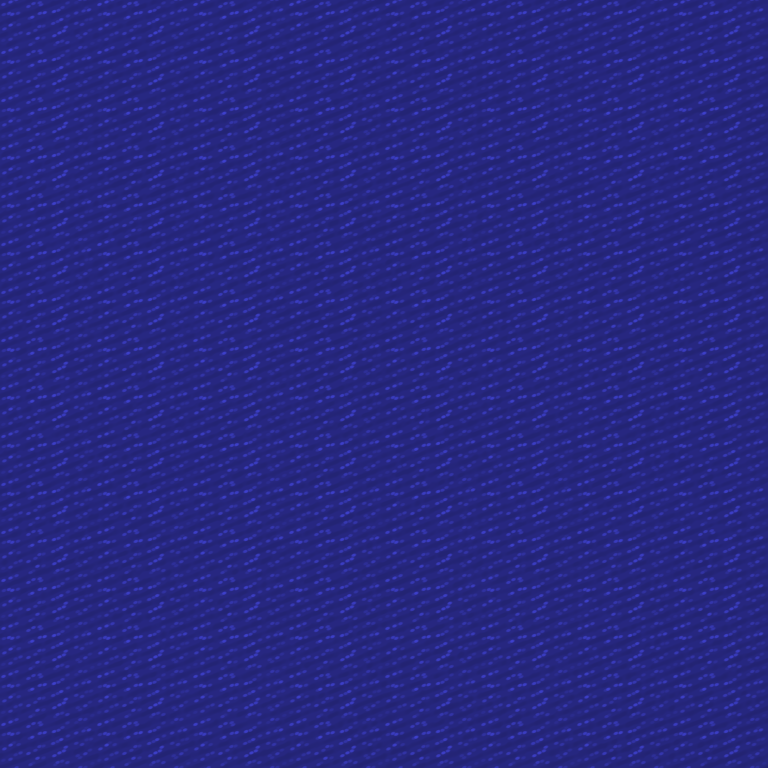
Reproduce this texture procedurally as a Shadertoy shader.

```glsl
// Dark blue twill cloth with low slanted ridges and small bright thread flecks.

#define COLUMNS 32.0
#define ROWS 64.0
#define ROWS_PER_COLUMN 0.75
#define REPEAT 4.0
#define FLECKS 4
#define FLECK_SIZE vec2(0.19, 0.125)
#define FLECK_SLOPE 0.22
#define WEAR 0.15
#define GROOVE_COLOR vec3(0.138, 0.140, 0.455)
#define CLOTH_COLOR vec3(0.152, 0.154, 0.505)
#define FLECK_COLOR vec3(0.245, 0.255, 0.810)

float hash(vec2 p) {
    return fract(sin(dot(p, vec2(127.1, 311.7))) * 43758.5453);
}

float valueNoise(vec2 p) {
    vec2 i = floor(p);
    vec2 f = fract(p);
    f = f * f * (3.0 - 2.0 * f);
    float low = mix(hash(i), hash(i + vec2(1.0, 0.0)), f.x);
    float high = mix(hash(i + vec2(0.0, 1.0)), hash(i + 1.0), f.x);
    return mix(low, high, f.y);
}

// Soft thread flecks of one cell; the layout recurs with every repeat.
float fleckMask(vec2 local, vec2 cell) {
    float climb = REPEAT * ROWS_PER_COLUMN * floor(cell.x / REPEAT);
    vec2 repeatId = mod(vec2(cell.x, cell.y + climb), REPEAT);
    float aspect = ROWS / COLUMNS;
    float mask = 0.0;
    for (int i = 0; i < FLECKS; i++) {
        vec2 seed = repeatId + float(i) * vec2(7.3, 13.7);
        float along = (float(i) + hash(seed)) / float(FLECKS);
        vec2 center = vec2(mix(0.14, 0.86, along),
                           mix(0.32, 0.68, hash(seed + 4.1)));
        vec2 offset = (local - center) * vec2(aspect, 1.0);
        // Undo the shear, then tilt the fleck less than its ridge.
        offset.y += offset.x * (ROWS_PER_COLUMN / aspect - FLECK_SLOPE);
        float strength = mix(0.15, 1.0, hash(seed + 8.6));
        strength *= 1.0 - WEAR * hash(cell + float(i) * 3.7);
        float fleck = 1.0 - smoothstep(0.4, 1.5, length(offset / FLECK_SIZE));
        mask = max(mask, fleck * strength);
    }
    return mask;
}

void mainImage(out vec4 fragColor, in vec2 fragCoord) {
    vec2 uv = fragCoord / iResolution.xy;

    // Sheared cells: ridges climb gently to the right.
    float column = uv.x * COLUMNS;
    vec2 weave = vec2(column, uv.y * ROWS - column * ROWS_PER_COLUMN);
    vec2 cell = floor(weave);
    vec2 local = fract(weave);

    // Rounded ridges with uneven yarn.
    float ridge = 0.5 - 0.5 * cos(6.28318 * local.y);
    float yarn = valueNoise(weave * vec2(5.0, 3.0));
    float height = smoothstep(0.1, 0.65, 0.65 * ridge + 0.4 * yarn);
    vec3 color = mix(GROOVE_COLOR, CLOTH_COLOR, height);

    // Bright flecks on the ridges.
    color = mix(color, FLECK_COLOR, fleckMask(local, cell));

    // Broad tone: slightly lighter at the upper left, with faint mottling.
    float tone = 1.0 + 0.012 * (uv.y - uv.x);
    tone += 0.008 * (valueNoise(uv * 6.0) - 0.5);
    fragColor = vec4(color * tone, 1.0);
}
```
